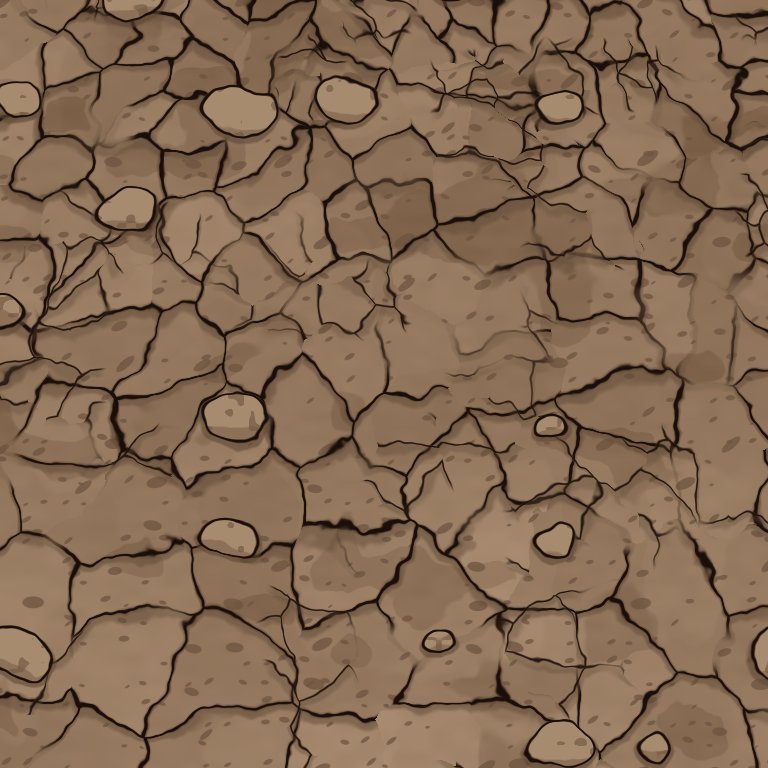
Write a WebGL 1 fragment shader that draws this texture.

```glsl
precision highp float;
// Dry cracked earth: dark-outlined clods, larger toward the bottom, with pebbles and pits.
uniform vec2 u_resolution;

float hash(vec2 p) {
  p = fract(p * vec2(0.1031, 0.1137));
  p += dot(p, p.yx + 33.33);
  return fract((p.x + p.y) * p.x * 17.0);
}

vec2 hash2(vec2 p) { return vec2(hash(p + 11.3), hash(p.yx + 47.7)); }

float noise(vec2 p) {
  vec2 i = floor(p), f = fract(p);
  f = f * f * (3.0 - 2.0 * f);
  return mix(mix(hash(i), hash(i + vec2(1, 0)), f.x),
             mix(hash(i + vec2(0, 1)), hash(i + 1.0), f.x), f.y);
}

vec2 wobble(vec2 p) { return vec2(noise(p), noise(p + 71.0)) - 0.5; }

// x: distance to nearest crack, y: shadow below upper clods, z: clod id
vec3 clods(vec2 p, float size, float missing) {
  vec2 cell = vec2(0.148 - 0.066 * p.y, 0.13 - 0.08 * p.y);
  vec2 q = vec2((p.x - 0.5) / cell.x, -log(cell.y) / 0.08) / size + 40.0;
  cell *= size;
  vec2 base = floor(q), f = fract(q), nearId = base, nearest = vec2(9.0);
  for (int j = -1; j <= 1; j++)
    for (int i = -1; i <= 1; i++) {
      vec2 g = vec2(i, j);
      vec2 r = (g + 0.1 + 0.8 * hash2(base + g) - f) * cell;
      if (dot(r, r) < dot(nearest, nearest)) {
        nearest = r;
        nearId = base + g;
      }
    }
  float edge = 1.0, shadow = 0.0;
  for (int j = -2; j <= 2; j++)
    for (int i = -2; i <= 2; i++) {
      vec2 g = vec2(i, j), id = base + g;
      vec2 r = (g + 0.1 + 0.8 * hash2(id) - f) * cell;
      vec2 across = r - nearest;
      if (dot(across, across) > 1e-7 && hash(id + nearId + 5.0) > missing) {
        vec2 n = normalize(across);
        float d = dot(0.5 * (nearest + r), n);
        edge = min(edge, d);
        float reach = 0.003 + 0.014 * max(n.y, 0.0);
        shadow = max(shadow, 1.0 - smoothstep(reach * 0.5, reach, d));
      }
    }
  return vec3(edge, shadow, hash(nearId + 91.0));
}

// Coverage of an ink line of given half width
float ink(float d, float halfWidth, float soft) {
  return 1.0 - smoothstep(halfWidth - soft, halfWidth + soft, abs(d));
}

void main() {
  vec2 p = gl_FragCoord.xy / u_resolution.y;
  float soft = max(0.0011, 0.8 / u_resolution.y);
  vec3 crackColor = vec3(0.10, 0.055, 0.035);
  vec3 shadeColor = vec3(0.37, 0.28, 0.205);
  vec3 pitColor = vec3(0.43, 0.33, 0.25);
  vec2 bend = 0.034 * wobble(p * 15.0) + 0.014 * wobble(p * 42.0) + 0.004 * wobble(p * 110.0);
  vec2 w = p + bend;

  // Earth tone: clod variation, flat blotches and a slow drift
  vec3 clod = clods(w, 1.0, 0.16);
  float tone = 0.9 * (clod.z - 0.5) + 0.7 * (noise(p * 4.0) - 0.5) + 0.45 * (0.5 - p.y);
  tone += 0.35 * (noise(p * vec2(40.0, 70.0)) - 0.5);
  tone -= 0.85 * smoothstep(0.70, 0.74, noise(w * vec2(11.0, 19.0) + 8.0));
  tone += 0.25 * smoothstep(0.52, 0.56, noise(w * 9.0 + 30.0));
  vec3 color = vec3(0.578, 0.467, 0.367) + vec3(0.066, 0.064, 0.06) * tone;

  // Pits: small flat ellipses in two sizes
  for (int layer = 1; layer <= 2; layer++) {
    float count = 38.0 / float(layer);
    vec2 g = p * count + float(layer) * 7.3;
    vec2 id = floor(g), rnd = hash2(id + 3.0);
    vec2 d = (fract(g) - 0.3 - 0.4 * rnd) / count;
    d.y -= d.x * (rnd.x - 0.3);
    float radius = (0.08 + 0.12 * rnd.y) / count;
    float pit = 1.0 - smoothstep(-soft, soft, length(d * vec2(0.75, 1.35)) - radius);
    color = mix(color, pitColor, 0.75 * pit * step(hash(id + 60.0), 0.32));
  }

  // Main cracks with shadows and varying weight
  float weight = smoothstep(0.14, 0.34, noise(p * 13.0 + 50.0));
  float halfWidth = 0.0012 + 0.0014 * noise(p * 23.0 + 5.0);
  color = mix(color, shadeColor, 0.48 * clod.y * (0.35 + 0.65 * weight));
  color = mix(color, shadeColor, 0.6 * weight * ink(clod.x, 0.0035, 0.002));
  color = mix(color, crackColor, weight * ink(clod.x, halfWidth, soft));

  // Short fine cracks that break off inside the clods
  vec3 chip = clods(w + vec2(0.37, 0.0), 0.62, 0.35);
  float broken = smoothstep(0.56, 0.66, noise(p * 10.0 + 17.0));
  color = mix(color, shadeColor, 0.35 * broken * chip.y);
  color = mix(color, crackColor, 0.9 * broken * ink(chip.x, 0.0013, soft));

  // Pale outlined pebbles with a shaded underside
  vec2 grid = p * 7.0 + 0.4;
  vec2 pebbleId = floor(grid), rnd = hash2(pebbleId + 20.0), oval = vec2(0.85, 1.15);
  vec2 d = (fract(grid) - 0.4 - 0.2 * rnd) / 7.0 + 0.55 * bend;
  float radius = 0.016 + 0.026 * rnd.x * (1.15 - 0.4 * p.y);
  float rim = length(d * oval) - radius;
  float exists = step(hash(pebbleId + 130.0), 0.26);
  float under = smoothstep(0.0, 0.003, -d.y - radius * 0.4 + bend.x * 0.5);
  vec3 pebble = mix(vec3(0.655, 0.545, 0.43), vec3(0.55, 0.44, 0.34), under);
  pebble = mix(pebble, pitColor, 0.6 * smoothstep(0.79, 0.83, noise(p * vec2(70.0, 95.0))));
  float dropShade = 1.0 - smoothstep(0.003, 0.007, length((d + vec2(0.0, 0.004)) * oval) - radius);
  color = mix(color, shadeColor, 0.6 * exists * dropShade);
  color = mix(color, pebble, exists * (1.0 - smoothstep(-soft, soft, rim)));
  color = mix(color, crackColor, exists * ink(rim, 0.0006 + halfWidth * 0.6, soft));
  gl_FragColor = vec4(color, 1.0);
}
```
